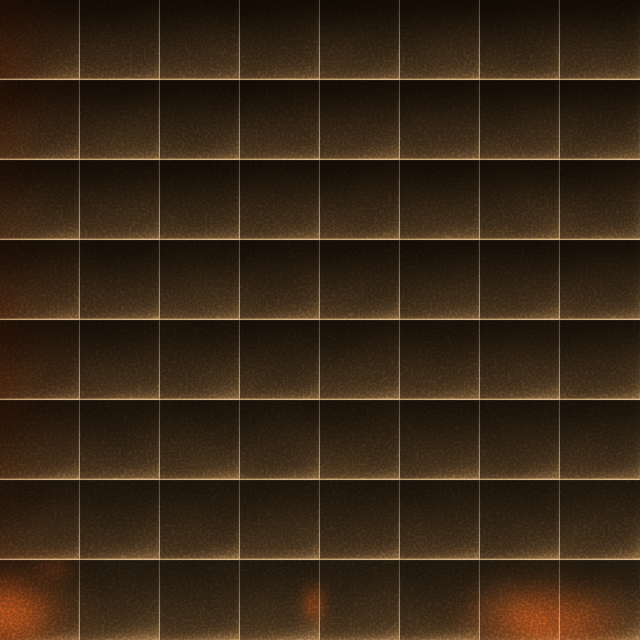
Reproduce this pattern procedurally as a WebGL 2 fragment shader.

```glsl
#version 300 es
precision highp float;

uniform vec2 u_resolution;
out vec4 outColor;

const float TILES = 8.0;
const vec2 LINE_HALF_WIDTH = vec2(0.007, 0.010);  // in tiles: upright, level
const vec2 LINE_SHIFT = vec2(-0.008, 0.008);      // in tiles
const float GRAIN_CELLS = 230.0;
const float GRAIN_AMOUNT = 0.38;
const float MOTTLE_AMOUNT = 0.05;

const vec3 SHADOW = vec3(0.075, 0.045, 0.018);
const vec3 UMBER = vec3(0.25, 0.185, 0.105);
const vec3 BROWN = vec3(0.42, 0.29, 0.165);
const vec3 TAN = vec3(0.70, 0.54, 0.35);
const vec3 CREAM = vec3(0.86, 0.74, 0.56);
const vec3 RUST = vec3(0.25, 0.105, 0.035);
const vec3 EMBER = vec3(0.68, 0.31, 0.11);

// Ember centre and radii, in canvas units
const int EMBER_COUNT = 5;
const vec4 EMBERS[EMBER_COUNT] = vec4[](
    vec4(0.010, 0.040, 0.050, 0.035),
    vec4(0.083, 0.112, 0.022, 0.015),
    vec4(0.491, 0.055, 0.013, 0.020),
    vec4(0.840, 0.030, 0.060, 0.034),
    vec4(0.920, 0.020, 0.045, 0.030));
const float EMBER_HEAT[EMBER_COUNT] = float[](0.95, 0.25, 0.55, 0.85, 0.35);

vec2 hash2(vec2 p) {
    vec3 q = fract(p.xyx * vec3(0.1031, 0.1030, 0.0973));
    q += dot(q, q.yzx + 33.33);
    return fract((q.xx + q.yz) * q.zy);
}

// Distance to the nearest scattered point
float cellular(vec2 p) {
    vec2 cell = floor(p);
    float nearest = 4.0;
    for (int y = -1; y <= 1; y++) {
        for (int x = -1; x <= 1; x++) {
            vec2 c = cell + vec2(x, y);
            vec2 d = c + hash2(c) - p;
            nearest = min(nearest, dot(d, d));
        }
    }
    return sqrt(nearest);
}

float mottle(vec2 p) {
    float a = sin(p.x * 31.0 + 2.0 * sin(p.y * 19.0));
    float b = sin(p.y * 47.0 + 2.0 * sin(p.x * 37.0 + 1.0));
    return 0.5 * (a + b);
}

float gaussian(vec2 d) {
    return exp(-0.5 * dot(d, d));
}

void main() {
    vec2 uv = gl_FragCoord.xy / u_resolution;
    vec2 tile = floor(uv * TILES);
    vec2 p = fract(uv * TILES);
    vec2 tileRandom = hash2(tile + 7.0);
    float low = 1.0 - (tile.y + 0.5) / TILES;

    // Tile body: dark at the top, warm toward the lower edge
    vec3 top = mix(SHADOW, UMBER * 0.56, low * low);
    float shade = smoothstep(0.08, 1.05, p.y + 0.08 * (0.5 - p.x));
    vec3 color = mix(UMBER * (0.93 + 0.07 * low), top, shade);
    color *= 0.96 + 0.08 * tileRandom.x;
    color = mix(color, BROWN, 0.75 * exp(-p.y / 0.11));

    // Light gathered in the lower right corner
    float reach = mix(0.035, 0.10, p.x * p.x) * (0.85 + 0.3 * tileRandom.y);
    float glow = exp(-p.y / reach) * (0.25 + 0.75 * p.x);
    color = mix(color, TAN, glow * mix(0.45, 0.95, low));
    float rim = exp(-(1.0 - p.x) / 0.045) * exp(-p.y / 0.35);
    color = mix(color, TAN, 0.30 * rim);

    // Rust along the left side and scattered embers
    float rust = exp(-uv.x / 0.065) * (0.65 + 0.25 * sin(uv.y * 13.0 - 4.0));
    color = mix(color, RUST * (1.15 - 0.5 * shade), 0.8 * rust);
    for (int i = 0; i < EMBER_COUNT; i++) {
        float heat = gaussian((uv - EMBERS[i].xy) / EMBERS[i].zw);
        color = mix(color, EMBER, EMBER_HEAT[i] * heat);
    }

    // Fine grain and broad wear
    float grain = cellular(uv * GRAIN_CELLS) - 0.48;
    color *= 1.0 + GRAIN_AMOUNT * grain + MOTTLE_AMOUNT * mottle(uv);

    // Bright seams between tiles only, none on the canvas border
    vec2 seam = floor(uv * TILES - LINE_SHIFT + 0.5);
    vec2 offset = abs(uv * TILES - LINE_SHIFT - seam);
    vec2 soft = TILES / u_resolution;
    vec2 line = 1.0 - smoothstep(LINE_HALF_WIDTH - 0.5 * soft,
                                 LINE_HALF_WIDTH + 0.5 * soft, offset);
    line *= step(0.5, seam) * step(seam, vec2(TILES - 0.5));
    float upright = line.x * mix(0.72, 0.32, smoothstep(0.0, 1.0, p.y));
    float level = line.y * (0.72 + 0.23 * p.x);
    color = mix(color, CREAM, max(upright, level));

    outColor = vec4(clamp(color, 0.0, 1.0), 1.0);
}
```
